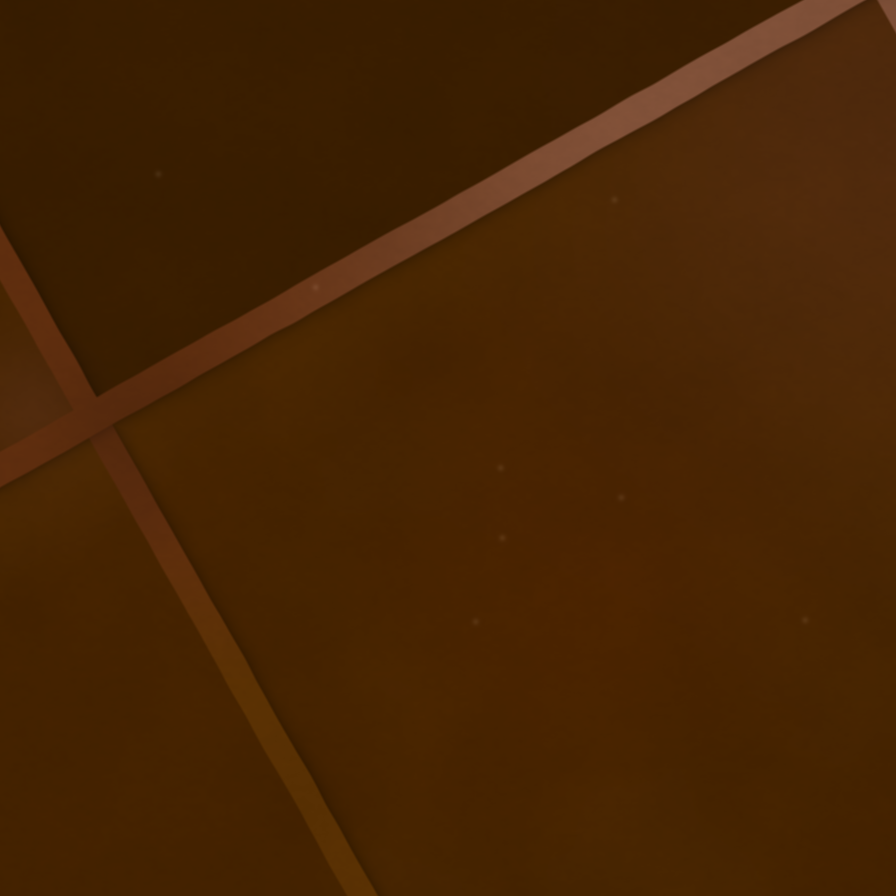
Reproduce this texture procedurally as a Shadertoy shader.

```glsl
const vec2 JOINT = vec2(0.104, 0.534);      // where two grout lines cross
const float ANGLE = 0.513;                  // tilt of the tiling, radians
const float PITCH = 1.006;                  // tile size plus grout
const vec2 HALF_WIDTH = vec2(0.0150, 0.0175); // cross line, main line
const float SOFTNESS = 0.0018;
const float SHADOW_WIDTH = 0.007;
const float MOTTLE = 0.10;
const float GRAIN = 0.05;

const vec3 TILE_DARK = vec3(0.220, 0.112, 0.000);
const vec3 TILE_BROWN = vec3(0.268, 0.134, 0.000);
const vec3 TILE_OLIVE = vec3(0.290, 0.155, 0.005);
const vec3 TILE_RED = vec3(0.298, 0.138, 0.000);
const vec3 TILE_SHEEN = vec3(0.315, 0.165, 0.050);
const vec3 GROUT_OCHRE = vec3(0.350, 0.190, 0.010);
const vec3 GROUT_RUST = vec3(0.375, 0.180, 0.055);
const vec3 GROUT_PINK = vec3(0.500, 0.315, 0.220);

float hash(vec2 p) {
    return fract(sin(dot(p, vec2(127.1, 311.7))) * 43758.5453);
}

float noise(vec2 p) {
    vec2 i = floor(p), f = fract(p);
    f = f * f * (3.0 - 2.0 * f);
    return mix(mix(hash(i), hash(i + vec2(1, 0)), f.x),
               mix(hash(i + vec2(0, 1)), hash(i + vec2(1, 1)), f.x), f.y);
}

float fbm(vec2 p) {
    float sum = 0.0, amp = 0.5;
    for (int i = 0; i < 4; i++) {
        sum += amp * noise(p);
        p = p * 2.03 + 17.3;
        amp *= 0.5;
    }
    return sum / 0.9375;
}

float glow(vec2 p, vec2 center, float radius) {
    vec2 d = (p - center) / radius;
    return exp(-dot(d, d));
}

vec3 tileColor(vec2 p, vec2 id, vec2 offset) {
    bool shaded = id.x >= 0.0 && id.y >= 0.0;
    vec3 color = shaded ? TILE_DARK : TILE_BROWN;
    float strength = shaded ? 0.15 : 1.0;

    // Broad stains and reflected light
    float stain = smoothstep(0.35, 0.7, fbm(p * 4.0 + id * 7.0));
    color = mix(color, TILE_OLIVE, 0.55 * stain * strength);
    color = mix(color, TILE_RED, 0.8 * strength * glow(p, vec2(0.65, 0.36), 0.20));
    color = mix(color, TILE_SHEEN, strength * glow(p, vec2(1.0, 0.85), 0.33));
    color = mix(color, TILE_SHEEN, strength * glow(p, vec2(0.04, 0.54), 0.08));

    // Warmer strip under the main line
    float strip = smoothstep(-0.14, -0.03, offset.y) * step(offset.y, 0.0);
    return mix(color, TILE_OLIVE * 1.06, 0.55 * strip * strength * (1.0 - smoothstep(0.4, 0.9, p.x)));
}

vec3 groutColor(vec2 p, bool mainLine) {
    vec3 rust = mix(GROUT_RUST, GROUT_OCHRE, smoothstep(0.45, 0.2, p.y));
    rust *= 1.0 - 0.12 * glow(p, vec2(0.16, 0.50), 0.10);
    float sheen = mainLine ? smoothstep(0.15, 0.75, p.x) : smoothstep(0.6, 0.95, p.x);
    return mix(rust, GROUT_PINK, sheen);
}

void mainImage(out vec4 fragColor, in vec2 fragCoord) {
    vec2 p = fragCoord / iResolution.xy;
    float soft = max(SOFTNESS, 0.75 / iResolution.y);

    // Tilted grid: signed offset from the nearest grout lines
    float c = cos(ANGLE), s = sin(ANGLE);
    vec2 r = p - JOINT;
    vec2 q = vec2(c * r.x + s * r.y, c * r.y - s * r.x) / PITCH;
    vec2 id = floor(q);
    vec2 offset = (fract(q + 0.5) - 0.5) * PITCH;
    offset += 0.0016 * (vec2(noise(p * 30.0), noise(p * 30.0 + 50.0)) - 0.5);
    vec2 edge = abs(offset) - HALF_WIDTH;
    vec2 grout = 1.0 - smoothstep(vec2(-soft), vec2(soft), edge);

    vec3 color = tileColor(p, id, offset);

    // Dark rims right of the cross lines and below the main line
    vec2 rim = exp(-max(edge, 0.0) / SHADOW_WIDTH);
    rim *= vec2(step(0.0, offset.x), step(offset.y, 0.0));
    color *= 1.0 - 0.25 * max(rim.x, rim.y);

    // The main line runs over the cross lines, with a faint rim between
    vec3 crossColor = groutColor(p, false) * (1.0 - 0.2 * rim.y);
    color = mix(color, crossColor, grout.x);
    color = mix(color, groutColor(p, true), grout.y);

    // Mottling, fine grain and rare pale specks
    color *= 1.0 + MOTTLE * (fbm(p * 9.0) - 0.5);
    color *= 1.0 + GRAIN * (fbm(p * vec2(110.0, 150.0)) - 0.5);
    vec2 cell = floor(p * 24.0);
    vec2 spot = 0.2 + 0.6 * vec2(hash(cell + 3.1), hash(cell + 8.7));
    float speck = step(0.985, hash(cell)) * glow(fract(p * 24.0), spot, 0.09);
    color += 0.06 * speck;

    fragColor = vec4(color, 1.0);
}
```
